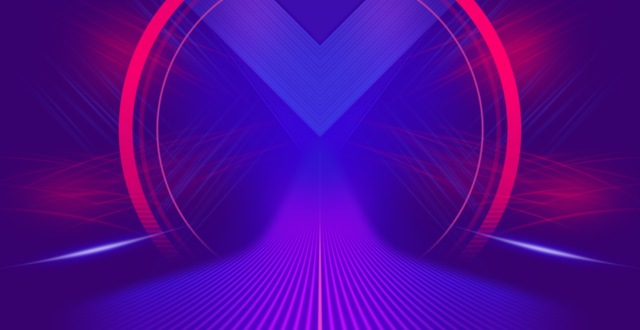
Reproduce this background procedurally as a WebGL 2 fragment shader.

```glsl
#version 300 es
precision highp float;

uniform vec2 u_resolution;
out vec4 outColor;

// Palette
const vec3 NIGHT = vec3(0.215, 0.005, 0.43);
const vec3 CORE_BLUE = vec3(0.21, 0.01, 0.86);
const vec3 STEEL_BLUE = vec3(0.24, 0.22, 0.86);
const vec3 FLOOR_BLUE = vec3(0.20, 0.07, 0.82);
const vec3 VIOLET = vec3(0.53, 0.01, 0.89);
const vec3 HOT_PINK = vec3(1.0, 0.0, 0.43);
const vec3 SOFT_PINK = vec3(0.85, 0.25, 0.62);
const vec3 FLARE_WHITE = vec3(0.78, 0.78, 0.97);

// Layout, in canvas heights, with x measured from the middle
const vec2 RING_CENTER = vec2(0.0, 0.607);
const float RING_RADIUS = 0.589;
const float RING_HALF_WIDTH = 0.021;
const float THIN_RADIUS = 0.493;
const float CHEVRON_LOW = 0.583;
const float CHEVRON_HIGH = 0.862;
const float CHEVRON_LINES = 70.0;
const float VANISH_Y = 0.52;
const float STRIPE_GAP = 0.037;
const int STREAKS = 16;

float hash(float n) {
    n = fract(n * 0.1031);
    n *= n + 33.33;
    return fract(n * (n + n));
}

float bell(float d, float width) {
    return exp(-d * d / (width * width));
}

float glow(vec2 p, vec2 center, vec2 size) {
    vec2 d = (p - center) / size;
    return exp(-dot(d, d));
}

// Smooth-edged line of the given half width
float stroke(float d, float halfWidth, float px) {
    return 1.0 - smoothstep(halfWidth - px, halfWidth + px, abs(d));
}

// Scattered light streaks sharing a center, a spread and a range of angles
float streaks(vec2 p, vec2 center, vec2 spread, float angle, float fan, float bend, float seed, float px) {
    float sum = 0.0;
    for (int i = 0; i < STREAKS; i++) {
        float n = seed + float(i) * 7.0;
        vec2 d = p - center - spread * (vec2(hash(n), hash(n + 1.0)) - 0.5);
        float a = angle + fan * (hash(n + 2.0) - 0.5);
        float along = dot(d, vec2(cos(a), sin(a)));
        float across = dot(d, vec2(-sin(a), cos(a))) + bend * along * along;
        float thin = max(0.0015 + 0.006 * pow(hash(n + 3.0), 4.0), px);
        sum += bell(across, thin) * bell(along, 0.07 + 0.13 * hash(n + 4.0)) * (0.3 + 0.7 * hash(n + 5.0));
    }
    return sum;
}

void main() {
    float px = 1.0 / u_resolution.y;
    vec2 p = (gl_FragCoord.xy - vec2(0.5 * u_resolution.x, 0.0)) * px;
    vec2 m = vec2(abs(p.x), p.y);
    float side = mix(0.7, 1.0, smoothstep(-0.3, 0.3, p.x));

    // Backdrop
    vec3 col = mix(NIGHT, CORE_BLUE, 0.9 * glow(m, vec2(0.0, 0.56), vec2(0.32, 0.5)));
    col = mix(col, CORE_BLUE, 0.4 * glow(m, vec2(0.30, 0.78), vec2(0.16, 0.25)));
    col = mix(col, NIGHT * 0.9, 0.55 * glow(m, vec2(0.36, 0.38), vec2(0.13, 0.13)));

    // Chevron with nested lines
    float v = p.y - m.x;
    float band = smoothstep(CHEVRON_LOW - 0.004, CHEVRON_LOW + 0.008, v)
               * (1.0 - smoothstep(CHEVRON_HIGH - 0.004, CHEVRON_HIGH + 0.004, v));
    float lines = 0.5 + 0.5 * cos(6.2832 * v * CHEVRON_LINES);
    float rowTone = hash(floor(v * CHEVRON_LINES) + 40.0);
    float armFade = 1.0 - 0.6 * smoothstep(0.15, 0.42, m.x);
    col = mix(col, STEEL_BLUE, band * armFade * (0.62 + 0.16 * lines + 0.14 * rowTone));
    float crown = smoothstep(CHEVRON_HIGH, CHEVRON_HIGH + 0.02, v);
    col = mix(col, vec3(0.25, 0.06, 0.70), 0.8 * crown);
    col += vec3(0.16, 0.0, 0.0) * band * glow(m, vec2(0.2, 0.98), vec2(0.12, 0.16));
    float outerV = p.y - 1.33 * m.x - 0.47;
    float outerFade = smoothstep(0.48, 0.65, p.y) * (1.0 - smoothstep(0.75, 1.0, p.y));
    col += STEEL_BLUE * outerFade * (0.22 * stroke(outerV, 0.002, px) + 0.07 * smoothstep(0.0, 0.02, outerV) * bell(outerV, 0.12));

    // Red haze and streaks on both wings
    float haze = 0.62 * glow(m, vec2(0.58, 0.83), vec2(0.13, 0.12))
               + 0.45 * glow(m, vec2(0.76, 0.41), vec2(0.13, 0.08))
               + 0.22 * glow(m, vec2(0.46, 0.46), vec2(0.16, 0.09));
    col = mix(col, HOT_PINK * 0.85, haze * side);
    float red = streaks(m, vec2(0.55, 0.84), vec2(0.26, 0.22), 0.46, 0.22, 0.0, 3.0, px)
              + streaks(m, vec2(0.72, 0.43), vec2(0.28, 0.20), -0.08, 0.75, 0.35, 211.0, px)
              + 0.6 * streaks(m, vec2(0.36, 0.53), vec2(0.4, 0.14), -0.34, 0.2, 0.3, 433.0, px);
    col = mix(col, HOT_PINK * 0.9, min(0.36 * red * side, 0.75));
    float blue = streaks(m, vec2(0.68, 0.66), vec2(0.24, 0.2), 0.8, 0.08, 0.0, 617.0, px)
               + streaks(m, vec2(0.39, 0.5), vec2(0.2, 0.2), -0.88, 0.1, 0.0, 811.0, px)
               + streaks(m, vec2(0.42, 0.93), vec2(0.14, 0.16), 0.8, 0.05, 0.0, 977.0, px);
    col = mix(col, STEEL_BLUE, min(0.28 * blue, 0.6));

    // Rings, dimming and breaking into ticks toward the floor
    vec2 r = p - RING_CENTER;
    float radius = length(r);
    float ringFade = smoothstep(0.19, 0.36, p.y);
    float ticks = mix(0.72 + 0.28 * cos(p.y * 420.0), 1.0, smoothstep(0.25, 0.45, p.y));
    float lit = mix(0.62, 1.0, smoothstep(0.2, 0.8, p.y)) * mix(0.85, 1.0, side);
    col = mix(col, HOT_PINK, stroke(radius - RING_RADIUS, RING_HALF_WIDTH, px) * ringFade * ticks * lit * 0.96);
    col = mix(col, HOT_PINK, 0.22 * stroke(radius - 0.542, 0.007, px) * ringFade);
    col = mix(col, SOFT_PINK, 0.78 * stroke(radius - THIN_RADIUS, 0.0028, px) * ringFade);

    // Floor that rises to a narrow throat in the middle
    float top = 0.30 * bell(m.x, 0.13) + 0.30 - 0.29 * m.x;
    float soft = mix(0.09, 0.035, smoothstep(0.0, 0.3, m.x));
    float ground = smoothstep(-0.02, soft, top - p.y) * (1.0 - smoothstep(0.5, 0.86, m.x));
    float depth = max(VANISH_Y - p.y, 0.0) / VANISH_Y;
    float violetAmount = bell(m.x, 0.13 + 0.28 * depth) * smoothstep(0.0, 0.45, depth);
    vec3 ground3 = mix(FLOOR_BLUE, VIOLET, violetAmount);
    ground3 = mix(ground3, vec3(0.30, 0.0, 0.62), 0.6 * smoothstep(0.22, 0.0, p.y) * smoothstep(0.15, 0.5, m.x));
    float spread = pow(depth, 1.8) + 0.02;
    float lane = p.x / (spread * STRIPE_GAP);
    float crisp = 1.0 - smoothstep(0.15, 0.6, px / (spread * STRIPE_GAP));
    float stripe = pow(0.5 + 0.5 * cos(6.2832 * lane), 2.0) - 0.4;
    float stripeFade = crisp * smoothstep(0.2, 0.8, depth) * bell(m.x, 0.42);
    ground3 += vec3(0.38, 0.08, 0.20) * stripe * stripeFade;
    col = mix(col, ground3, 0.93 * ground);
    col = mix(col, VIOLET, 0.35 * glow(m, vec2(0.10, 0.34), vec2(0.06, 0.12)));

    // Bright central seam
    float seam = stroke(p.x, 0.0015 + 0.004 * depth * depth, px) * (1.0 - smoothstep(0.5, CHEVRON_LOW, p.y));
    col = mix(col, SOFT_PINK + 0.1, seam * (0.08 + 0.6 * smoothstep(0.3, 0.6, depth)));

    // Curved white flares with blue halos
    float s = (0.89 - m.x) / 0.45;
    float flareY = 0.2 + 0.105 * s * (0.75 + 0.25 * s);
    float taper = bell(s - 0.48, 0.34);
    float off = p.y - flareY;
    col = mix(col, CORE_BLUE, 0.75 * bell(off, 0.022) * taper);
    col = mix(col, FLARE_WHITE, 0.85 * bell(off, 0.002 + 0.006 * taper) * taper);

    outColor = vec4(clamp(col, 0.0, 1.0), 1.0);
}
```
